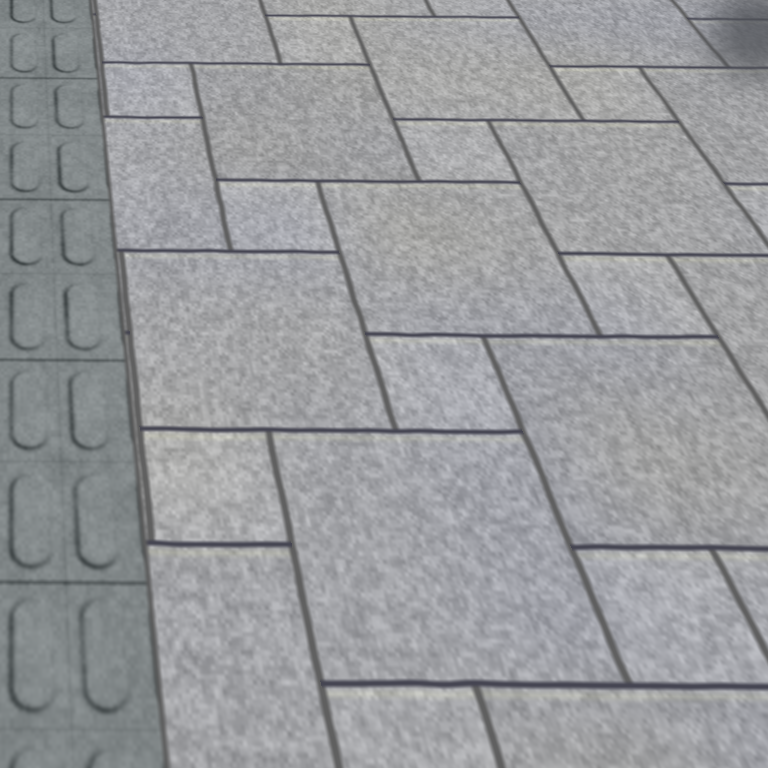
Write a WebGL 2 fragment shader that draws this texture.

```glsl
#version 300 es
precision highp float;
uniform vec2 u_resolution;
out vec4 fragColor;

const vec3 STONE = vec3(0.635, 0.638, 0.648);
const vec3 JOINT_ACROSS = vec3(0.27, 0.27, 0.32);
const vec3 JOINT_ALONG = vec3(0.36, 0.36, 0.36);
const vec3 GUIDE_STRIP = vec3(0.505, 0.53, 0.535);
const vec3 SHADOW = vec3(0.31, 0.32, 0.34);
const float STRIP_EDGE = 0.95;

float hash(vec2 p) {
  vec3 q = fract(p.xyx * 0.1031);
  q += dot(q, q.yzx + 33.33);
  return fract((q.x + q.y) * q.z);
}

float noise(vec2 p) {
  vec2 i = floor(p), f = fract(p);
  f = f * f * (3.0 - 2.0 * f);
  return mix(mix(hash(i), hash(i + vec2(1, 0)), f.x),
             mix(hash(i + vec2(0, 1)), hash(i + vec2(1, 1)), f.x), f.y);
}

// Canvas to paving plane: x counts columns, y counts rows toward the viewer
vec2 toGround(vec2 p) {
  float depth = 1.0 - p.y - 0.008 * (p.x - 0.43) + 1.03;
  return vec2((p.x - 0.0156) / (depth * 0.1047), 17.68 - 18.577 / depth);
}

float line(float dist, float halfWidth, float blur) {
  return 1.0 - smoothstep(halfWidth - blur, halfWidth + blur, abs(dist));
}

float capsule(vec2 p, float halfLength, float radius) {
  p.y -= clamp(p.y, radius - halfLength, halfLength - radius);
  return length(p) - radius;
}

float grain(vec2 g) {
  float coarse = noise(g * vec2(19.0, 15.0) + 40.0);
  float fine = noise(g * vec2(38.0, 31.0) + 90.0);
  return 0.55 * coarse + 0.45 * fine - 0.5;
}

// Corner (xy) and side (z) of the tile in a two-to-one pinwheel layout
vec3 tileAt(vec2 g) {
  vec2 cell = floor(g);
  float kind = mod(2.0 * cell.x - cell.y, 5.0);
  if (abs(kind - 1.0) < 0.5) return vec3(cell, 1.0);
  bool right = kind < 0.5 || kind > 3.5;
  bool lower = abs(kind - 2.0) < 0.5 || kind > 3.5;
  return vec3(cell - vec2(right, lower), 2.0);
}

vec3 paving(vec2 g, vec2 blur) {
  vec2 wobble = 0.012 * vec2(noise(g * 5.0 + 20.0), noise(g * 5.0 + 60.0)) - 0.006;
  g += wobble;
  vec3 tile = tileAt(g);
  vec2 local = g - tile.xy;
  vec2 edge = min(local, tile.z - local);

  // Tile tone, speckle and pale worn rims
  float tone = 0.03 * (hash(tile.xy + 17.0) - 0.5) + (tile.z < 1.5 ? 0.03 : 0.0);
  vec3 color = STONE + tone + 0.21 * grain(g);
  color += vec3(0.012, 0.008, -0.012) * (noise(g * 0.8 + 5.0) * 2.0 - 1.0);
  float rim = line(local.y - 0.07, 0.02, 0.03 + blur.y);
  color += vec3(0.07, 0.07, 0.025) * rim;

  // Joints
  color = mix(color, JOINT_ALONG, 0.95 * line(edge.x, 0.026, 0.014 + blur.x));
  return mix(color, JOINT_ACROSS, line(edge.y, 0.021, 0.014 + blur.y));
}

float raisedBar(vec2 g) {
  vec2 spacing = vec2(0.475, 1.0);
  vec2 q = (fract((g - vec2(0.135, 0.81)) / spacing + 0.5) - 0.5) * spacing;
  return capsule(q, 0.38, 0.14);
}

vec3 guideStrip(vec2 g, vec2 blur) {
  vec3 color = GUIDE_STRIP + 0.09 * grain(g) + 0.04 * (noise(g * 3.0) - 0.5);

  // Bars shaded on their near left side
  float bar = raisedBar(g);
  float facing = (raisedBar(g + vec2(-0.014, 0.014)) - bar) / 0.02;
  float outline = exp(-pow(bar / 0.026, 2.0));
  float wear = 0.65 + 0.6 * noise(g * vec2(4.0, 3.0) + 12.0);
  color -= outline * wear * (0.1 + 0.13 * facing);
  color += 0.015 * (1.0 - smoothstep(-0.03, 0.0, bar));

  // Seams every two rows, with fainter grooves between bars
  float row = (fract((g.y - 1.31) / 2.0 + 0.5) - 0.5) * 2.0;
  float groove = fract(g.y - 0.31 + 0.5) - 0.5;
  color -= 0.13 * line(row, 0.016, 0.014 + blur.y);
  color -= 0.035 * line(groove, 0.012, 0.015 + blur.y);
  return color - 0.035 * line(g.x - 0.375, 0.012, 0.015 + blur.x);
}

void main() {
  vec2 p = gl_FragCoord.xy / u_resolution;
  vec2 ground = toGround(p);
  vec2 blur = 0.7 * fwidth(ground);

  float onPaving = smoothstep(-blur.x, blur.x, ground.x - STRIP_EDGE);
  vec3 color = mix(guideStrip(ground, blur), paving(ground, blur), onPaving);
  color = mix(color, JOINT_ALONG, 0.9 * line(ground.x - STRIP_EDGE, 0.018, 0.014 + blur.x));

  // Soft dark patch in the far corner
  float patchDist = length((p - vec2(0.985, 0.955)) * vec2(1.0, 1.15));
  color = mix(color, SHADOW, 0.75 * (1.0 - smoothstep(0.015, 0.105, patchDist)));
  fragColor = vec4(color, 1.0);
}
```
